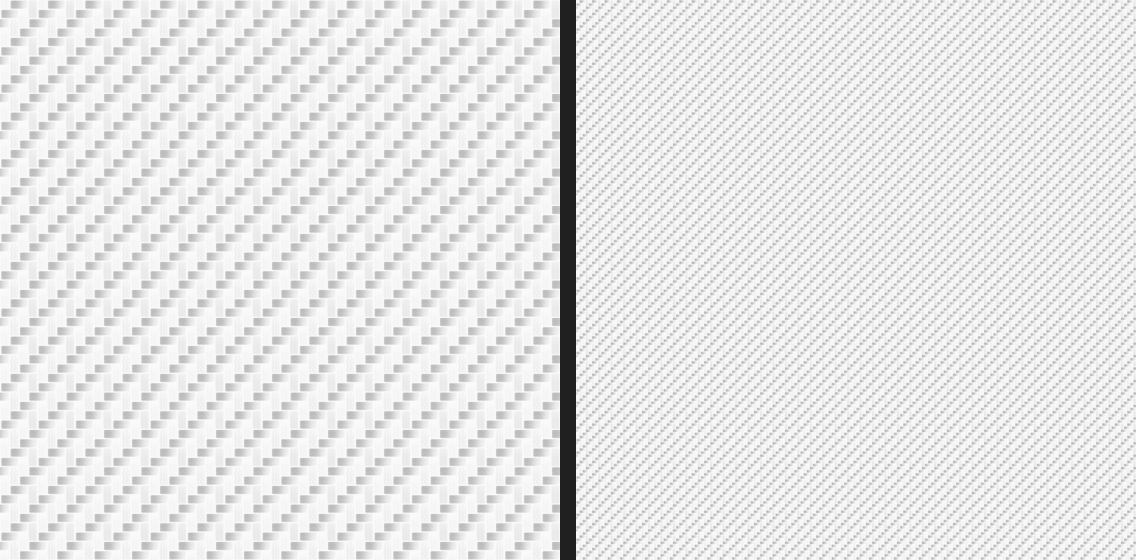
Left: one tile. Right: repeated 3 by 3.
Reproduce this texture procedurally as a three.js fragment shader.

```glsl
varying vec2 vUv;

const float TAU = 6.2831853;

// Soft coverage of a rounded box, measured in thread widths
float roundedBox(vec2 p, vec2 halfSize, float radius) {
  vec2 d = abs(p) - halfSize + radius;
  float dist = length(max(d, 0.0)) + min(max(d.x, d.y), 0.0) - radius;
  return 1.0 - smoothstep(-0.09, 0.09, dist);
}

// Layered sines running along a thread; whole frequencies keep it tiling
float fibres(float across, float along) {
  return 0.6 * sin(TAU * 3.0 * across + 0.8 * sin(TAU * along))
       + 0.4 * sin(TAU * 2.0 * across + 1.3) * sin(TAU * 2.0 * along);
}

void main() {
  // 60 threads each way: 15 repeats of a four-thread twill
  vec2 cell = vUv * 60.0;
  vec2 thread = floor(cell);
  vec2 inThread = fract(cell);
  float columnKind = mod(thread.x, 4.0);
  float rowKind = mod(thread.y, 4.0);

  // Position along each two-thread float
  float weftAlong = mod(cell.x - thread.y - 2.0, 4.0);
  float warpAlong = mod(cell.y - thread.x - 3.0, 4.0);

  float gapTone = 0.98;

  // Pale vertical threads, with one greyer and one mottled column per repeat
  float isGrey = step(2.5, columnKind);
  float isMottled = step(0.5, columnKind) * step(columnKind, 1.5);
  float warpTone = 0.962 - 0.042 * isGrey - 0.018 * isMottled;
  warpTone += 0.018 * smoothstep(0.9, 1.9, warpAlong);
  warpTone += (0.009 + 0.014 * isMottled) * fibres(inThread.x, warpAlong);
  float warp = roundedBox(vec2(inThread.x - 0.5, warpAlong - 1.0), vec2(0.42, 0.93), 0.08);

  // Grey horizontal threads, fading out to the right
  float fadeStart = 0.35 + 0.2 * mod(rowKind, 2.0);
  float weftTone = mix(0.745, 0.94, smoothstep(fadeStart, 1.85, weftAlong));
  weftTone += 0.03 * (1.0 - smoothstep(0.1, 0.4, weftAlong));
  weftTone += 0.03 * (0.5 - inThread.y);
  weftTone += 0.012 * fibres(inThread.y, weftAlong);
  float weft = roundedBox(vec2(weftAlong - 1.02, inThread.y - 0.5), vec2(0.88, 0.43), 0.14);

  float tone = mix(gapTone, warpTone, warp);
  tone = mix(tone, weftTone, weft);
  gl_FragColor = vec4(vec3(clamp(tone, 0.0, 1.0)), 1.0);
}
```
